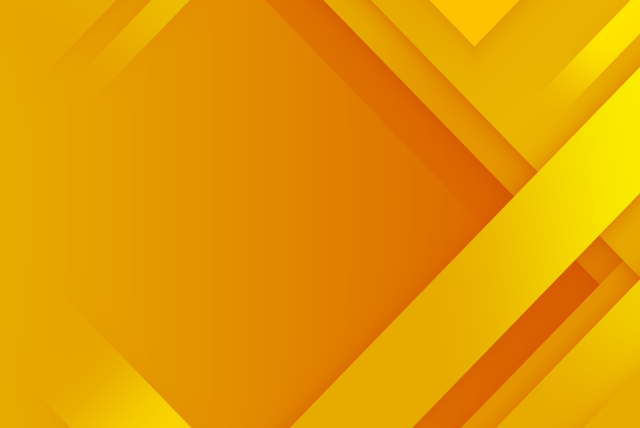
A WebGL 2 fragment shader for this background:

```glsl
#version 300 es
precision highp float;

uniform vec2 u_resolution;
out vec4 fragColor;

// Layout, in canvas heights
const float ASPECT = 1.5;
const float SLANT = 0.973;        // run over rise of every diagonal
const float SHADOW_SOFT = 0.036;
const float STEP_COUNT = 26.0;    // faint vertical bands per height
const vec2 BEAM = vec2(1.652, 1.939);
const vec2 TOP_LEFT_STREAK = vec2(0.355, 0.445);
const vec2 TOP_RIGHT_STREAK = vec2(1.478, 1.576);
const vec2 LOW_LEFT_STREAK = vec2(-0.807, -0.524);

// Palette
const vec3 AMBER = vec3(0.905, 0.67, 0.0);
const vec3 ORANGE = vec3(0.86, 0.385, 0.0);
const vec3 RUST = vec3(0.81, 0.31, 0.0);
const vec3 HONEY = vec3(0.90, 0.60, 0.0);
const vec3 GOLD = vec3(0.93, 0.735, 0.0);
const vec3 SUN = vec3(1.0, 0.76, 0.0);
const vec3 LEMON = vec3(0.98, 0.92, 0.0);

// Distance inside a strip, positive between its limits
float strip(float coord, vec2 limits) {
  return min(coord - limits.x, limits.y - coord);
}

// Lays a flat sheet over a colour, with a soft shadow outside its edge
vec3 sheet(vec3 below, vec3 fill, float inside, float shadow, float opacity) {
  float blur = 1.0 / u_resolution.y;
  float falloff = exp(-max(-inside, 0.0) / SHADOW_SOFT);
  below = mix(below, RUST, shadow * opacity * falloff);
  return mix(below, fill, opacity * smoothstep(-blur, blur, inside));
}

void main() {
  vec2 p = gl_FragCoord.xy / u_resolution * vec2(ASPECT, 1.0);
  float drop = SLANT * (1.0 - p.y);
  float rise = p.x - drop;   // grows to the upper right
  float fall = p.x + drop;   // grows to the lower right

  // Base gradient with faint steps
  float stepped = mix(p.x, floor(p.x * STEP_COUNT) / STEP_COUNT, 0.5);
  vec3 color = mix(AMBER, ORANGE, pow(clamp(stepped / 1.25, 0.0, 1.0), 1.1));

  // Fading sheets on the left
  color = sheet(color, AMBER, 0.273 - fall, 0.16, smoothstep(-0.25, 0.27, rise));
  color = sheet(color, GOLD, strip(fall, TOP_LEFT_STREAK), 0.1,
                smoothstep(-0.05, 0.42, rise));
  vec3 glow = mix(AMBER, vec3(0.98, 0.83, 0.0), smoothstep(1.0, 1.4, fall));
  color = sheet(color, glow, strip(rise, LOW_LEFT_STREAK), 0.06,
                smoothstep(0.65, 1.25, fall));

  // Stacked sheets descending to the right
  color = sheet(color, ORANGE, rise - 0.621, 0.0, 0.5);
  vec3 honeyFill = mix(AMBER, HONEY, smoothstep(0.85, 1.3, fall));
  honeyFill = mix(honeyFill, vec3(0.88, 0.52, 0.0), smoothstep(1.5, 1.95, fall));
  color = sheet(color, honeyFill, rise - 0.758, 0.5, 1.0);
  color = sheet(color, HONEY, fall - 2.053, 0.3, 1.0);
  vec3 panelFill = mix(AMBER, GOLD, 0.6 * smoothstep(0.9, 1.6, fall));
  panelFill = mix(panelFill, AMBER, smoothstep(1.7, 1.95, fall));
  color = sheet(color, panelFill, rise - 0.869, 0.45, 1.0);

  // Notch and streak at the upper right
  color = sheet(color, SUN, min(rise - 1.006, 1.218 - fall), 0.22, 1.0);
  color = sheet(color, vec3(1.0, 0.90, 0.0), strip(fall, TOP_RIGHT_STREAK), 0.08,
                smoothstep(1.02, 1.34, rise));

  // Lower right corner
  vec3 cornerFill = mix(AMBER, vec3(0.95, 0.81, 0.0), smoothstep(0.3, 0.9, rise));
  color = sheet(color, cornerFill, fall - 2.135, 0.35, 1.0);
  color = sheet(color, AMBER, fall - 2.34, 0.2, 1.0);

  // Bright beam across the sheets
  vec3 beamFill = mix(AMBER, LEMON, smoothstep(0.9, 1.5, 0.85 * p.x + 0.18 * rise));
  color = sheet(color, beamFill, strip(fall, BEAM), 0.36, 1.0);

  fragColor = vec4(color, 1.0);
}
```
